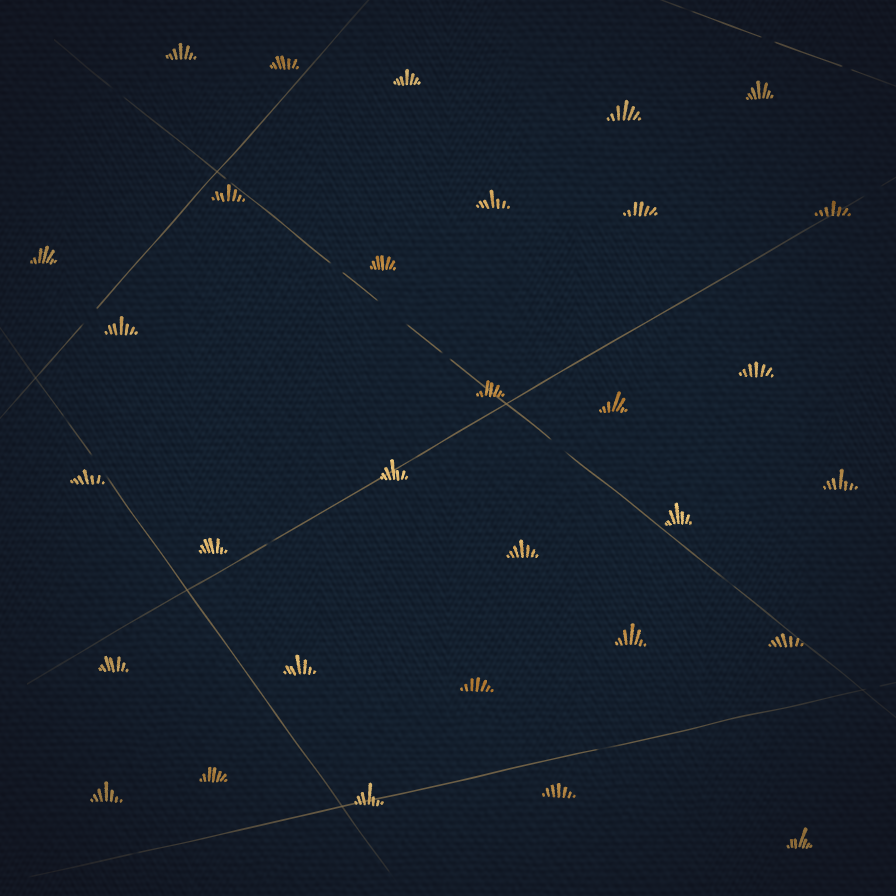
Give the GLSL for this pattern, as a WebGL 2 fragment shader.

```glsl
#version 300 es
precision highp float;
// Dark navy woven cloth with scattered gold grass tufts and thin worn gold threads.

uniform vec2 u_resolution;
out vec4 fragColor;

const vec3 CLOTH_CENTRE = vec3(0.075, 0.122, 0.178);
const vec3 CLOTH_EDGE = vec3(0.066, 0.082, 0.126);
const vec3 WEAVE_TINT = vec3(0.014, 0.021, 0.025);
const vec3 GOLD_DEEP = vec3(0.68, 0.46, 0.18);
const vec3 GOLD_PALE = vec3(0.96, 0.82, 0.52);
const vec3 THREAD_COLOUR = vec3(0.52, 0.44, 0.30);

const float RIBS = 128.0;            // weave rows across the canvas
const float STITCHES = 84.0;         // weave stitches along a row
const float CHEVRONS = 7.0;          // herringbone turns across the canvas
const float TUFT_CELLS = 6.0;
const float TUFT_SHARE = 0.93;       // part of the cells that hold a tuft
const float TUFT_JITTER = 0.62;
const float TUFT_MARGIN = 0.035;
const int BLADE_REACH = 3;           // blades on each side of the middle one
const float BLADE_SPACING = 0.0056;
const float BLADE_LENGTH = 0.018;
const float THREAD_HALF_WIDTH = 0.0009;
const float THREAD_WOBBLE = 0.0016;
const float TAU = 6.2832;

// Each thread runs from xy to zw.
const int THREAD_COUNT = 6;
const vec4 THREADS[THREAD_COUNT] = vec4[](
    vec4(0.06, 0.955, 1.01, 0.192), vec4(0.03, 0.237, 1.02, 0.814),
    vec4(-0.02, 0.51, 0.42, 1.01), vec4(0.00, 0.635, 0.46, -0.01),
    vec4(0.03, 0.02, 1.02, 0.243), vec4(0.71, 1.01, 1.01, 0.90));

float hash(vec2 p) {
    vec3 q = fract(vec3(p.xyx) * 0.1031);
    q += dot(q, q.yzx + 33.33);
    return fract((q.x + q.y) * q.z);
}

float noise(vec2 p) {
    vec2 cell = floor(p), f = fract(p);
    f = f * f * (3.0 - 2.0 * f);
    float low = mix(hash(cell), hash(cell + vec2(1, 0)), f.x);
    float high = mix(hash(cell + vec2(0, 1)), hash(cell + vec2(1, 1)), f.x);
    return mix(low, high, f.y);
}

float coverage(float dist, float pixel) {
    return clamp(0.5 - dist / pixel, 0.0, 1.0);
}

// Horizontal ribs crossed by slanted stitches that turn at each chevron.
float weave(vec2 p, float pixel) {
    float bend = noise(p * 30.0) * 0.35;
    float zigzag = abs(fract(p.x * CHEVRONS * 0.5 + 0.25) - 0.5) * 2.0 / CHEVRONS;
    float ribs = sin(TAU * (p.y * RIBS + bend));
    float stitches = sin(TAU * (p.x * STITCHES + p.y * RIBS * 0.5 + bend));
    float twill = sin(TAU * (zigzag * STITCHES * 2.0 + p.y * STITCHES));
    float patches = smoothstep(0.35, 0.75, noise(p * 6.0 + 20.0));
    float pattern = 0.5 * ribs + 0.3 * stitches + 0.4 * patches * twill;
    float grain = noise(p * 260.0) - 0.5;
    return (pattern + 0.9 * grain) * (1.0 - smoothstep(0.3, 0.6, pixel * RIBS));
}

// Thread opacity: fades at the ends, wavers a little and has worn gaps.
float thread(vec2 p, vec4 ends, float seed, float pixel) {
    vec2 span = ends.zw - ends.xy;
    float size = length(span);
    vec2 along = span / size, rel = p - ends.xy;
    float s = dot(rel, along);
    float t = s / size;
    float offset = dot(rel, vec2(-along.y, along.x));
    offset += THREAD_WOBBLE * (noise(vec2(s * 16.0, seed)) - 0.5);
    float width = THREAD_HALF_WIDTH * mix(0.7, 1.15, noise(vec2(s * 45.0, seed + 9.0)));
    float fade = smoothstep(0.0, 0.35, t) * (1.0 - smoothstep(0.65, 1.0, t));
    float wear = smoothstep(0.07, 0.15, noise(vec2(s * 32.0, seed + 20.0)));
    float inside = step(0.0, t) * step(t, 1.0);
    return coverage(abs(offset) - width, pixel) * inside * wear * mix(0.22, 0.85, fade);
}

// Distance to a fan of brushed blades, shrinking to dots at both sides.
float tuft(vec2 p, vec2 id) {
    float dist = 1.0;
    float lean = (hash(id + 31.0) - 0.5) * 0.5;
    float breadth = mix(0.72, 1.08, hash(id + 47.0));
    for (int i = -BLADE_REACH; i <= BLADE_REACH; i++) {
        float k = float(i);
        float h = hash(id * 7.0 + k + 60.0);
        float side = abs(k) / float(BLADE_REACH);
        float size = BLADE_LENGTH * mix(1.0, 0.08, side) * mix(0.6, 1.2, h);
        float angle = k * 0.2 + lean + (h - 0.5) * 0.3;
        vec2 blade = size * vec2(sin(angle), cos(angle));
        vec2 rel = p - vec2(k * BLADE_SPACING * breadth, (h - 0.5) * 0.002);
        float t = clamp(dot(rel, blade) / dot(blade, blade), 0.0, 1.0);
        dist = min(dist, length(rel - blade * t) - mix(0.0014, 0.0021, t * (1.0 - side)));
    }
    return dist + 0.0007 * (noise(p * 900.0 + id * 50.0) - 0.5);
}

void main() {
    float pixel = 1.0 / min(u_resolution.x, u_resolution.y);
    vec2 p = gl_FragCoord.xy * pixel;
    vec2 extent = u_resolution * pixel;
    float edge = smoothstep(0.25, 0.72, length(p / extent - 0.5));

    // Cloth
    vec3 colour = mix(CLOTH_CENTRE, CLOTH_EDGE, edge);
    colour += WEAVE_TINT * weave(p, pixel) * mix(1.0, 0.6, edge);

    // Threads
    for (int i = 0; i < THREAD_COUNT; i++) {
        float opacity = thread(p, THREADS[i] * extent.xyxy, float(i) * 37.0, pixel);
        colour = mix(colour, THREAD_COLOUR, opacity * mix(1.0, 0.55, edge));
    }

    // Tufts: one per cell, every second row shifted by half a cell
    vec2 grid = p * TUFT_CELLS;
    float shift = 0.5 * mod(floor(grid.y), 2.0);
    vec2 id = floor(grid + vec2(shift, 0.0)) + 5.0;
    vec2 jitter = (vec2(hash(id), hash(id + 17.0)) - 0.5) * TUFT_JITTER;
    vec2 centre = (id - 4.5 + jitter - vec2(shift, 0.0)) / TUFT_CELLS;
    vec2 room = min(centre, extent - centre);
    float present = step(TUFT_MARGIN, min(room.x, room.y)) * step(hash(id + 83.0), TUFT_SHARE);
    float sheen = 0.75 * hash(id + 5.0) + 0.4 * (noise(p * 220.0) - 0.3);
    vec3 gold = mix(GOLD_DEEP, GOLD_PALE, clamp(sheen, 0.0, 1.0)) * mix(1.0, 0.62, edge);
    colour = mix(colour, gold, present * coverage(tuft(p - centre, id), pixel));

    fragColor = vec4(colour, 1.0);
}
```
